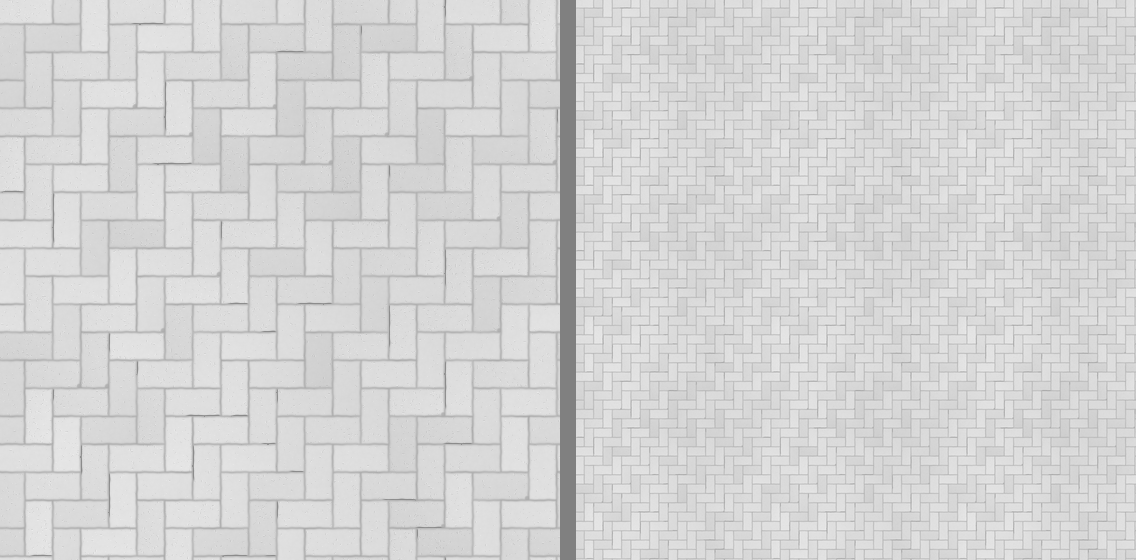
Left: one tile. Right: repeated 3 by 3.
A WebGL 2 fragment shader for this texture:

```glsl
#version 300 es
precision highp float;
// Pale grey herringbone paving with soft joints, fine pits and slight tone changes.
uniform vec2 u_resolution;
out vec4 outColor;

const float TAU = 6.2831853;
const float CELLS = 20.0; // brick widths across the canvas, a multiple of 4

float hash(vec2 p) {
    vec3 q = fract(p.xyx * vec3(0.1031, 0.1030, 0.0973));
    q += dot(q, q.yzx + 33.33);
    return fract((q.x + q.y) * q.z);
}

// Wrapping cellular noise: xy = offset to nearest point, z = its random value
vec3 cellular(vec2 uv, float n) {
    vec2 p = uv * n, base = floor(p);
    vec3 nearest = vec3(9.0);
    for (int y = -1; y <= 1; y++)
    for (int x = -1; x <= 1; x++) {
        vec2 cell = base + vec2(x, y);
        vec2 id = mod(cell, n);
        vec2 offset = p - cell - vec2(hash(id + 3.7), hash(id + 71.3));
        if (dot(offset, offset) < dot(nearest.xy, nearest.xy))
            nearest = vec3(offset, hash(id + 131.9));
    }
    return nearest;
}

// Small curved chips: a dark sliver with a paler lip
float pits(vec2 uv, float n, float amount) {
    vec3 c = cellular(uv, n);
    float a = c.z * 91.0;
    vec2 q = mat2(cos(a), sin(a), -sin(a), cos(a)) * c.xy;
    q.y += q.x * q.x;
    float dark = 1.0 - smoothstep(0.08, 0.28, length(q * vec2(0.6, 1.3)));
    float lip = 1.0 - smoothstep(0.08, 0.28, length((q - vec2(0.0, 0.2)) * vec2(0.6, 1.3)));
    return step(c.z, amount) * (0.6 * lip - dark);
}

void main() {
    vec2 uv = gl_FragCoord.xy / u_resolution;
    float px = CELLS / u_resolution.y;

    // Slightly uneven brick edges
    vec2 g = uv * CELLS + vec2(0.115, -0.135);
    g += 0.007 * sin(TAU * (uv.yx * 23.0 + uv * vec2(7.0, 11.0)));
    g += 0.004 * sin(TAU * uv.yx * 61.0);

    // Herringbone: the diagonal phase picks the brick that owns this cell
    vec2 cell = floor(g);
    float phase = mod(cell.x + cell.y + 2.0, 4.0);
    bool flat_ = phase == 1.0 || phase == 2.0;
    vec2 size = flat_ ? vec2(2.0, 1.0) : vec2(1.0, 2.0);
    vec2 origin = cell;
    if (phase == 0.0) origin.y -= 1.0;
    if (phase == 2.0) origin.x -= 1.0;
    vec2 local = g - origin;
    vec2 id = mod(origin, CELLS);
    float tone = hash(id + 11.0), wear = hash(id + 47.0), crack = hash(id + 89.0);

    // Rounded brick outline, negative inside
    vec2 q = abs(local - 0.5 * size) - 0.5 * size + 0.075;
    float edge = length(max(q, 0.0)) + min(max(q.x, q.y), 0.0) - 0.042;

    // Brick face: own tone, gentle tilt, broad shading across the floor
    float shade = 0.875 - 0.05 * tone * tone;
    shade += 0.012 * dot(local / size - 0.5, vec2(wear, tone) * 2.0 - 1.0);
    shade -= 0.011 * cos(TAU * (uv.x - 0.7)) + 0.007 * cos(TAU * (uv.y - 0.68));
    shade += 0.004 * sin(TAU * (3.0 * uv.x + 2.0 * uv.y)) * sin(TAU * (4.0 * uv.y - uv.x));

    // Mottling and pits, stronger on worn bricks
    shade += 0.010 * (0.45 - length(cellular(uv, 90.0).xy));
    shade += 0.008 * (0.45 - length(cellular(uv, 230.0).xy));
    shade += 0.045 * pits(uv, 150.0, 0.06 + 0.2 * wear * wear);
    shade += 0.035 * pits(uv, 260.0, 0.04 + 0.14 * wear);
    shade -= 0.018 * smoothstep(-0.10, 0.0, edge);

    // Soft joints with a varying grey
    float joint = 0.70 + 0.025 * sin(TAU * (9.0 * uv.x + 5.0 * uv.y)) * sin(TAU * (8.0 * uv.y - 3.0 * uv.x));
    joint += 0.03 * (hash(id + 29.0) - 0.5);
    float soft = 0.026 + 0.5 * px;
    shade = mix(shade, joint, smoothstep(-soft, soft, edge));

    // Thin open cracks along the lower or left side of a few bricks
    vec2 along = crack > 0.5 ? local : local.yx;
    float span = crack > 0.5 ? size.x : size.y;
    float reach = smoothstep(0.1, 0.3, along.x - span * 0.5 * tone)
                * (1.0 - smoothstep(-0.1, 0.0, along.x - span));
    float gap = 1.0 - smoothstep(0.008, 0.012 + px, abs(along.y - 0.018));
    float open = step(0.84, abs(crack * 2.0 - 1.0));
    shade = mix(shade, 0.48, 0.75 * gap * reach * open);

    // Occasional chipped corners filled with grout
    float chip = length(local - vec2(size.x - 0.05, 0.06));
    float filled = 1.0 - smoothstep(0.05, 0.09 + px, chip);
    shade = mix(shade, 0.67, 0.8 * filled * step(0.94, hash(id + 167.0)));

    outColor = vec4(vec3(shade), 1.0);
}
```
